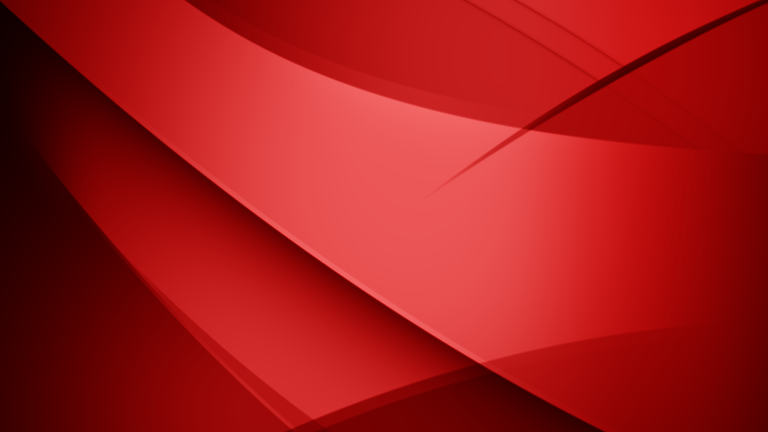
Reproduce this background procedurally as a WebGL 2 fragment shader.

```glsl
#version 300 es
precision highp float;
// Overlapping curved red sheets with soft glows, lit rims and a dark swoosh.

#define ASPECT 1.7778        // design width in units of canvas height
#define GLOW_FALLOFF 1.45    // how abruptly sheet light dies away
#define SHADOW_DEPTH 0.58    // darkness under the main sheet
#define SHADOW_REACH 0.09    // softness of that shadow
#define RIM_WIDTH 0.016      // lit border of the main sheet
#define SWOOSH_WIDTH 0.011   // half width of the dark swoosh
#define EDGE_SOFTNESS 0.0035 // blur of the sheet borders
#define PALENESS 0.55        // pink content of the brightest tones
#define BLACK_LEVEL 0.05     // red left in the darkest corners

uniform vec2 u_resolution;
out vec4 fragColor;

// Soft step: 1 where d is positive.
float edge(float d) {
    float w = max(EDGE_SOFTNESS, 0.9 / u_resolution.y);
    return smoothstep(-w, w, d);
}

// Broad pool of light.
float glow(vec2 p, vec2 center, vec2 stretch) {
    float d = length((p - center) * stretch);
    return exp(-GLOW_FALLOFF * d * d * d);
}

// Sheet borders: depth below the top of the canvas at x.
float mainCurve(float x)  { return 0.002 + x * (0.927 - 0.153 * x); }
float upperCurve(float x) { return 0.39 * (1.0 - exp((0.428 - x) / 0.543)); }
float leftCurve(float x)  { return 0.238 + x * (1.333 - 0.34 * x); }
float lowerCurve(float x) { return 0.742 + 0.182 * (1.85 - x) * (1.85 - x); }
float swooshCurve(float x) {
    float t = x - 1.238;
    return 0.287 + t * (0.18 * t - 0.63);
}
float creaseCurve(float x, float start, float bend) {
    float t = x - start;
    return t * (0.56 + bend * t);
}

// Upper right sheet with its border strip and two fine creases.
float upperSheet(vec2 p, float aboveUpper, float belowSwoosh) {
    float tone = 0.76 * glow(p, vec2(1.22, 0.13), vec2(1.0));
    float strip = 1.0 - edge(aboveUpper - 0.039);
    tone *= 1.0 + 0.06 * strip * (1.0 - smoothstep(0.9, 1.25, p.x));
    for (int i = 0; i < 2; i++) {
        float k = float(i);
        float d = creaseCurve(p.x, 1.076 + 0.116 * k, 0.15 + 0.07 * k) - p.y;
        float strength = mix(1.0, 0.35, belowSwoosh);
        tone *= 1.0 + 0.035 * strength * edge(d);
        tone *= 1.0 - 0.16 * strength * exp(-abs(d) / 0.003);
    }
    return tone * mix(1.0, 0.86, belowSwoosh);
}

// Lower left sheet, its folded border and the dim ground beyond it.
float leftSheet(vec2 p, float belowMain) {
    float tone = 0.83 * glow(p, vec2(0.76, 0.85), vec2(1.0));
    tone *= 1.0 - SHADOW_DEPTH * exp(-belowMain / SHADOW_REACH);
    tone *= smoothstep(-0.1, 0.25, p.x);
    float d = leftCurve(p.x) - p.y;
    float fold = 0.115 * max(p.x - 0.25, 0.0);
    tone *= 1.0 - 0.15 * (1.0 - edge(d - fold)) * smoothstep(0.25, 0.4, p.x);

    vec2 g = p - vec2(0.6, 0.95);
    float ground = 0.6 * exp(-3.3 * dot(g, g));
    float rim = edge(d + 0.012) * smoothstep(0.08, 0.45, p.x);
    ground = mix(ground, ground + 0.17, rim);
    // The border dissolves into the dark at the far left.
    float border = mix(smoothstep(-0.12, 0.1, d), edge(d), smoothstep(0.02, 0.2, p.x));
    return mix(ground, tone, border);
}

void main() {
    vec2 p = gl_FragCoord.xy / u_resolution;
    p = vec2(p.x * ASPECT, 1.0 - p.y);

    float belowMain = p.y - mainCurve(p.x);
    float belowLower = p.y - lowerCurve(p.x);
    float aboveUpper = upperCurve(p.x) - p.y;
    float belowSwoosh = p.y - swooshCurve(p.x);
    float inUpper = edge(aboveUpper);

    // Bright central sheet, brightest beneath the upper border.
    float stretch = mix(0.86, 1.0, smoothstep(0.7, 1.2, p.x));
    float tone = 0.915 * glow(p, vec2(0.95, 0.43), vec2(stretch, 0.75));
    float sheen = exp(-max(-aboveUpper, 0.0) / 0.08);
    tone *= 1.0 + 0.04 * sheen * smoothstep(0.4, 0.85, p.x);
    float rim = edge(belowMain + RIM_WIDTH) * smoothstep(0.1, 0.5, p.x);
    tone *= 1.0 + 0.04 * rim;
    tone = mix(tone, upperSheet(p, aboveUpper, edge(belowSwoosh)), inUpper);

    // Sheets under the main diagonal.
    float under = edge(belowMain);
    tone = mix(tone, leftSheet(p, max(belowMain, 0.0)), under);

    // Translucent lower arc, with a paler strip along its top.
    float arcShade = mix(0.86, 0.68, under);
    float coreShade = mix(0.98, 0.78, under);
    float arcFade = 1.0 - smoothstep(1.4, 1.72, p.x);
    float shade = arcShade * mix(1.0, coreShade, edge(belowLower - 0.029));
    tone *= mix(1.0, shade, edge(belowLower) * arcFade);

    // Tapered swoosh: dark on the upper sheet, a faint veil toward the center.
    float halfWidth = SWOOSH_WIDTH * smoothstep(0.85, 1.4, p.x);
    halfWidth *= 1.0 - 0.35 * smoothstep(1.5, ASPECT, p.x);
    float swoosh = edge(halfWidth - abs(belowSwoosh));
    float veil = 0.17 * smoothstep(0.95, 1.2, p.x);
    float ink = 0.64 * smoothstep(1.0, 1.5, p.x);
    tone *= 1.0 - swoosh * mix(veil, ink, inUpper);

    // Tone to color: highlights turn pink, the right stays saturated.
    tone = mix(BLACK_LEVEL, 1.0, clamp(tone, 0.0, 0.96));
    float pink = PALENESS * pow(tone, 6.0);
    pink *= 1.0 - 0.45 * smoothstep(1.15, 1.55, p.x);
    fragColor = vec4(tone, pink, pink, 1.0);
}
```
